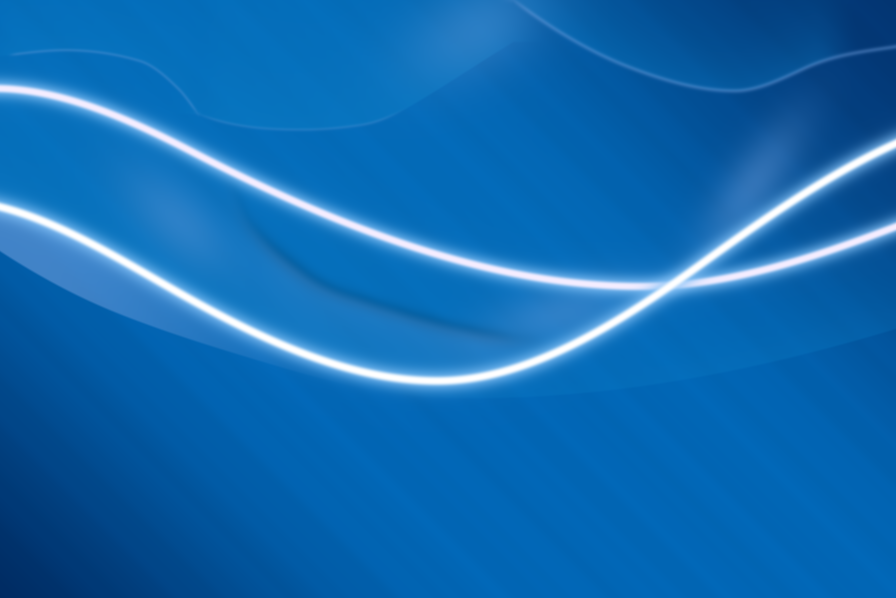
Give the GLSL for this background, as a WebGL 1 fragment shader.

```glsl
precision highp float;
// Two luminous strands sweep over translucent folds on a deep blue gradient.
// Strands and fold edges are cubic Hermite paths; soft ellipses add sheen and
// layered sines add faint diagonal streaks. Units: canvas height = 1.

uniform vec2 u_resolution;

const vec3 NAVY = vec3(0.0, 0.13, 0.33);
const vec3 DUSK = vec3(0.01, 0.21, 0.45);
const vec3 BLUE = vec3(0.005, 0.40, 0.71);
const vec3 AZURE = vec3(0.04, 0.49, 0.77);
const vec3 LAVENDER = vec3(0.42, 0.61, 0.86);
const vec3 HALO = vec3(0.52, 0.76, 0.97);

// Height and slope at x between two knots, each (x, y, slope).
vec2 span(float x, vec3 a, vec3 b) {
  float w = b.x - a.x;
  float t = clamp((x - a.x) / w, 0.0, 1.0);
  float rise = b.y - a.y;
  float m = a.z * w;
  float c2 = 3.0 * rise - 2.0 * m - b.z * w;
  float c3 = m + b.z * w - 2.0 * rise;
  return vec2(a.y + t * (m + t * (c2 + t * c3)),
              (m + t * (2.0 * c2 + 3.0 * t * c3)) / w);
}

// Signed distance to a path of five knots, positive above it.
float path(vec2 p, vec3 a, vec3 b, vec3 c, vec3 d, vec3 e) {
  vec2 s = p.x < b.x ? span(p.x, a, b)
         : p.x < c.x ? span(p.x, b, c)
         : p.x < d.x ? span(p.x, c, d) : span(p.x, d, e);
  return (p.y - s.x) / sqrt(1.0 + s.y * s.y);
}

// One inside the interval, with soft ends.
float window(float x, float lo, float hi, float soft) {
  return smoothstep(lo - soft, lo + soft, x) * (1.0 - smoothstep(hi - soft, hi + soft, x));
}

// Light on the upper side of an edge, fading with depth.
float veil(float d, float depth, float edge) {
  return smoothstep(-edge, edge, d) * exp(-max(d, 0.0) / depth);
}

float hairline(float d, float width) {
  return exp(-d * d / (width * width));
}

// Soft tilted ellipse.
float sheen(vec2 p, vec2 center, float angle, vec2 radii) {
  vec2 q = p - center;
  float c = cos(angle), s = sin(angle);
  q = vec2(c * q.x + s * q.y, c * q.y - s * q.x) / radii;
  return exp(-dot(q, q));
}

vec3 strand(vec3 col, float d, float width, vec3 core) {
  float r = abs(d) / width;
  col = mix(col, HALO, 0.75 * exp(-r * r * 0.11) + 0.12 * exp(-r * 0.3));
  return mix(col, core, exp(-r * r * r * 0.6));
}

vec3 backdrop(vec2 p) {
  float diag = p.x + p.y;
  float streak = sin(diag * 47.0) + 0.6 * sin(diag * 83.0 + 1.0) + 0.4 * sin(diag * 151.0);
  vec3 col = mix(NAVY, BLUE, smoothstep(-0.25, 0.85, diag));
  col = mix(col, DUSK, smoothstep(1.5, 2.5, diag));
  return col * (1.0 + 0.010 * streak);
}

void main() {
  vec2 p = gl_FragCoord.xy / u_resolution.y;
  p.x *= 1.5 * u_resolution.y / u_resolution.x;
  float edge = 1.5 / u_resolution.y;

  // Strands and fold edges
  float upper = path(p, vec3(0.0, 0.852, -0.03), vec3(0.322, 0.746, -0.52),
    vec3(0.698, 0.585, -0.32), vec3(1.074, 0.521, 0.0), vec3(1.5, 0.621, 0.38));
  float lower = path(p, vec3(0.0, 0.654, -0.25), vec3(0.293, 0.514, -0.57),
    vec3(0.732, 0.363, 0.0), vec3(1.172, 0.557, 0.72), vec3(1.5, 0.76, 0.45));
  float crest = path(p, vec3(0.859, 1.0, -0.75), vec3(1.055, 0.887, -0.38),
    vec3(1.23, 0.848, 0.0), vec3(1.35, 0.887, 0.45), vec3(1.5, 0.922, 0.15));
  float arch = path(p, vec3(0.0, 0.906, 0.12), vec3(0.117, 0.916, -0.02),
    vec3(0.234, 0.898, -0.3), vec3(0.3, 0.85, -1.0), vec3(0.332, 0.81, -1.2));
  float bowl = path(p, vec3(0.33, 0.81, -0.4), vec3(0.508, 0.783, 0.0),
    vec3(0.605, 0.791, 0.15), vec3(0.7, 0.83, 0.6), vec3(0.86, 0.93, 0.6));
  float fold = path(p, vec3(0.332, 0.81, -1.5), vec3(0.42, 0.62, -1.2),
    vec3(0.508, 0.541, -0.75), vec3(0.625, 0.49, -0.33), vec3(0.88, 0.43, -0.1));
  float hem = path(p, vec3(0.0, 0.58, -0.65), vec3(0.195, 0.477, -0.4),
    vec3(0.43, 0.398, -0.3), vec3(0.74, 0.335, -0.03), vec3(1.5, 0.45, 0.3));

  // Broad translucent sheets
  vec3 col = backdrop(p);
  float left = 1.0 - smoothstep(0.5, 1.3, p.x);
  col = mix(col, AZURE, 0.55 * left * veil(lower, 0.4, edge));
  col = mix(col, AZURE, 0.5 * window(p.x, 0.33, 0.86, 0.06) * veil(bowl, 0.25, edge));
  col = mix(col, AZURE, 0.35 * window(p.x, 0.0, 0.32, 0.03) * veil(arch, 0.1, edge));
  col = mix(col, AZURE, 0.3 * window(p.x, 0.75, 1.6, 0.2) * veil(hem, 0.12, edge));
  col = mix(col, AZURE, 0.35 * window(p.x, 0.86, 1.4, 0.04) * veil(crest, 0.08, edge));

  // Lavender sheen and the pale tail under the lower strand
  float below = smoothstep(-edge, edge, -lower);
  float tail = below * smoothstep(-edge, edge, hem) * (1.0 - smoothstep(0.05, 0.65, p.x));
  col = mix(col, LAVENDER, 0.6 * tail);
  float spots = 0.38 * sheen(p, vec2(0.30, 0.63), -0.75, vec2(0.12, 0.055))
    + 0.36 * sheen(p, vec2(0.80, 0.95), 0.5, vec2(0.13, 0.075))
    + 0.40 * sheen(p, vec2(0.94, 0.475), 0.25, vec2(0.13, 0.05)) * (1.0 - below)
    + 0.45 * sheen(p, vec2(1.26, 0.69), 0.95, vec2(0.13, 0.045)) * (1.0 - below);
  col = mix(col, LAVENDER, spots);

  // Shaded crease with a lit underside, then fine fold rims
  float crease = window(p.x, 0.42, 0.86, 0.07);
  col *= 1.0 - 0.14 * crease * hairline(fold, 0.014);
  col = mix(col, LAVENDER, 0.28 * crease * (1.0 - below) * veil(-fold, 0.08, 0.01));
  float rims = 0.4 * window(p.x, 0.86, 1.6, 0.03) * hairline(crest, 0.004)
    + 0.28 * window(p.x, 0.02, 0.33, 0.01) * hairline(arch, 0.003)
    + 0.2 * window(p.x, 0.34, 0.66, 0.03) * hairline(bowl, 0.003);
  col = mix(col, LAVENDER, rims);

  // Luminous strands
  col = strand(col, upper, 0.0055, vec3(0.96, 0.93, 1.0));
  col = strand(col, lower, 0.0060, vec3(1.0));
  gl_FragColor = vec4(clamp(col, 0.0, 1.0), 1.0);
}
```
